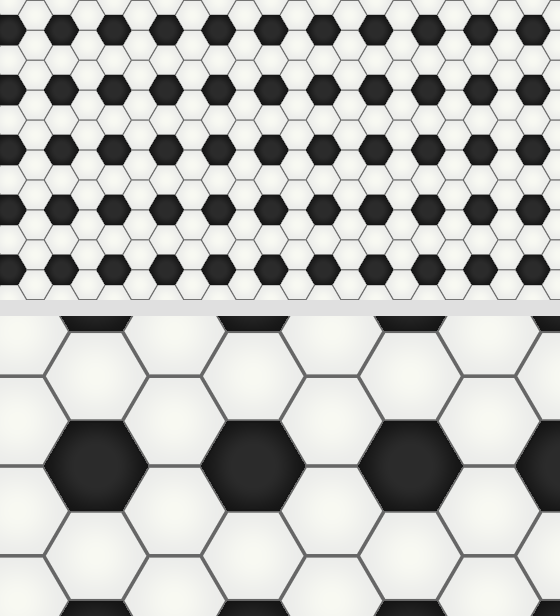
Top, the full canvas; bottom, a detail of the centre.
Write a Shadertoy shader that draws this pattern.

```glsl
#define REPEATS vec2(10.69, 5.01)    // dark tiles across and down
#define PHASE vec2(0.175, 0.0)       // shift, in repeats
#define LINE_WIDTH 0.04              // in tile heights
#define LINE_OPACITY 0.62
#define LINE_COLOR vec3(0.08)
#define LIGHT_CENTER vec3(0.972, 0.976, 0.950)
#define LIGHT_EDGE vec3(0.922, 0.925, 0.918)
#define DARK_CENTER vec3(0.170)
#define DARK_EDGE vec3(0.080)

const float SQRT3 = 1.7320508;

// Distance inward from the border of a flat-topped hexagon of height 1
float hexInset(vec2 q) {
    q = abs(q);
    return 0.5 - max(q.y, 0.5 * SQRT3 * q.x + 0.5 * q.y);
}

void mainImage(out vec4 fragColor, in vec2 fragCoord) {
    // One dark-tile repeat spans two columns and two tile heights
    vec2 unitsPerRepeat = vec2(SQRT3, 2.0);
    vec2 uv = fragCoord / iResolution.xy;
    vec2 p = ((uv - vec2(0.0, 0.5)) * REPEATS - PHASE) * unitsPerRepeat;
    float pixel = REPEATS.y * unitsPerRepeat.y / iResolution.y;

    // Nearest center among two interleaved rectangular lattices
    vec2 lattice = vec2(SQRT3, 1.0);
    vec2 evenCell = round(p / lattice);
    vec2 evenLocal = p - evenCell * lattice;
    vec2 oddLocal = p - (floor(p / lattice) + 0.5) * lattice;
    bool isEven = dot(evenLocal, evenLocal) < dot(oddLocal, oddLocal);
    vec2 local = isEven ? evenLocal : oddLocal;

    // Every second tile of the even columns is dark
    bool isDark = isEven && mod(evenCell.y, 2.0) < 0.5;

    // Radial shading inside each tile
    float radius = length(local);
    vec3 light = mix(LIGHT_CENTER, LIGHT_EDGE, smoothstep(0.05, 0.55, radius));
    vec3 dark = mix(DARK_CENTER, DARK_EDGE, smoothstep(0.20, 0.60, radius));
    vec3 color = isDark ? dark : light;

    // Antialiased seams
    float seam = clamp((0.5 * LINE_WIDTH - hexInset(local)) / pixel + 0.5, 0.0, 1.0);
    color = mix(color, LINE_COLOR, seam * LINE_OPACITY);

    fragColor = vec4(color, 1.0);
}
```
